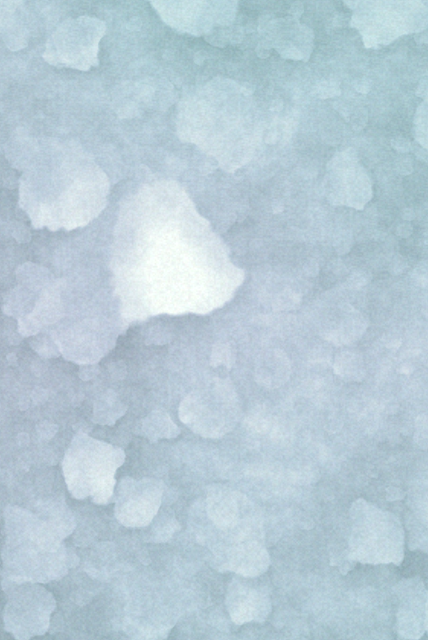
This texture is drawn by a WebGL 2 fragment shader. Its source:

```glsl
#version 300 es
precision highp float;

uniform vec2 u_resolution;
out vec4 fragColor;

const float TAU = 6.2831853;

float hash(vec2 p) {
    return fract(sin(dot(p, vec2(127.1, 311.7))) * 43758.5453);
}

float noise(vec2 p) {
    vec2 i = floor(p);
    vec2 f = fract(p);
    f = f * f * (3.0 - 2.0 * f);
    float low = mix(hash(i), hash(i + vec2(1.0, 0.0)), f.x);
    float high = mix(hash(i + vec2(0.0, 1.0)), hash(i + vec2(1.0)), f.x);
    return mix(low, high, f.y);
}

// Layered noise centred on zero
float fbm(vec2 p) {
    float sum = 0.0;
    float amplitude = 0.5;
    for (int i = 0; i < 4; i++) {
        sum += amplitude * (noise(p) - 0.5);
        p = mat2(1.6, 1.2, -1.2, 1.6) * p + 3.7;
        amplitude *= 0.5;
    }
    return sum;
}

float smoothMax(float a, float b, float k) {
    float h = max(k - abs(a - b), 0.0) / k;
    return max(a, b) + 0.25 * h * h * k;
}

// Rounded polygon with uneven sides, about one unit in radius
float chunkDistance(vec2 q, float seed) {
    float d = -1.0;
    for (int k = 0; k < 7; k++) {
        float side = float(k);
        float angle = TAU * (side + 0.6 * hash(vec2(side, seed))) / 7.0;
        float reach = mix(0.68, 1.05, hash(vec2(seed, side + 9.0)));
        d = smoothMax(d, dot(q, vec2(cos(angle), sin(angle))) - reach, 0.16);
    }
    return d;
}

// Lays one lump of snow and its soft shadow over the tone
void addChunk(vec2 p, vec2 centre, float radius, float seed,
              float brightness, float glow, float opacity, inout float tone) {
    vec2 q = (p - centre) / radius;
    if (dot(q, q) > 5.0) return;

    vec2 warp = vec2(fbm(q * 1.5 + seed), fbm(q * 1.5 - seed));
    vec2 crumble = vec2(noise(p * 75.0), noise(p * 75.0 + 31.0)) - 0.5;
    vec2 bent = q + 0.6 * warp + crumble * 0.006 / radius;

    float shadow = chunkDistance(bent - vec2(0.08, -0.22), seed);
    tone -= 0.17 * opacity * (1.0 - smoothstep(-0.25, 0.4, shadow));

    float d = chunkDistance(bent, seed);
    float softness = 0.035 + 0.0016 / radius;
    float mask = 1.0 - smoothstep(-softness, softness, d);

    // Two faces meeting at a soft ridge, plus mottling and a lit spot
    float turn = 0.8 * sin(seed * 5.0);
    float ridge = dot(bent, vec2(sin(turn), -cos(turn))) - 0.15;
    float light = brightness + 0.09 * (smoothstep(-0.25, 0.25, ridge) - 0.4);
    light += 0.4 * warp.x + 0.22 * fbm(p * 30.0);
    vec2 fromGlow = bent - vec2(0.15, -0.3);
    light += glow * exp(-2.4 * dot(fromGlow, fromGlow));
    tone = mix(tone, light, mask * opacity);
}

// Scatters chunks over a jittered grid
void addLayer(vec2 p, float cellSize, float density, float opacity,
              float layerSeed, inout float tone) {
    vec2 home = floor(p / cellSize);
    for (int y = 1; y >= -1; y--) {
        for (int x = -1; x <= 1; x++) {
            vec2 cell = home + vec2(x, y);
            vec2 key = cell + layerSeed;
            if (hash(key) > density) continue;
            vec2 jitter = vec2(hash(key + 3.3), hash(key + 7.9));
            vec2 centre = (cell + 0.2 + 0.6 * jitter) * cellSize;
            float radius = cellSize * mix(0.22, 0.39, hash(key + 12.4));
            float brightness = mix(0.54, 0.7, hash(key + 17.2));
            float glow = 0.25 * pow(hash(key + 21.6), 2.0);
            float strength = opacity * mix(0.65, 1.0, hash(key + 26.1));
            addChunk(p, centre, radius, 40.0 * hash(key + 30.5),
                     brightness, glow, strength, tone);
        }
    }
}

vec3 snowColor(float tone, float tint) {
    vec3 shade = vec3(0.60, 0.69, 0.73);
    vec3 body = vec3(0.73, 0.81, 0.86);
    vec3 lit = vec3(0.96, 0.99, 0.975);
    vec3 color = mix(shade, body, clamp(tone * 2.0, 0.0, 1.0));
    color = mix(color, lit, clamp(tone * 2.0 - 1.0, 0.0, 1.0));
    float fade = 1.0 - smoothstep(0.6, 0.95, tone);
    return color + fade * tint * vec3(-0.028, 0.016, -0.004);
}

void main() {
    vec2 p = gl_FragCoord.xy / u_resolution.y;

    // Packed, uneven ground
    vec2 drift = vec2(fbm(p * 6.0), fbm(p * 6.0 + 19.0));
    float tone = 0.37 + 0.65 * fbm(p * 5.0 + drift);
    tone += 0.45 * fbm(p * 20.0 + drift) + 0.2 * fbm(p * 60.0);

    // Crumbs, lumps and blocks
    addLayer(p, 0.05, 0.65, 0.45, 11.0, tone);
    addLayer(p, 0.1, 0.65, 0.65, 47.0, tone);
    addLayer(p, 0.15, 0.5, 0.85, 29.0, tone);
    addLayer(p, 0.22, 0.65, 0.95, 83.0, tone);
    addChunk(p, vec2(0.255, 0.61), 0.12, 5.0, 0.72, 0.34, 1.0, tone);

    // Cool green toward the ends, violet between, with fine grain
    float tint = 1.2 * (noise(p * 3.0) - 0.5) + 2.6 * (abs(p.y - 0.45) - 0.2);
    vec3 color = snowColor(tone, clamp(tint, -0.7, 0.9));
    float grain = noise(p * 420.0) + noise(p * 230.0 + 50.0) - 1.0;
    vec3 speckle = vec3(noise(p * 300.0 + 5.0), noise(p * 300.0 + 75.0),
                        noise(p * 300.0 + 140.0)) - 0.5;
    fragColor = vec4(color + 0.038 * grain + 0.03 * speckle, 1.0);
}
```
